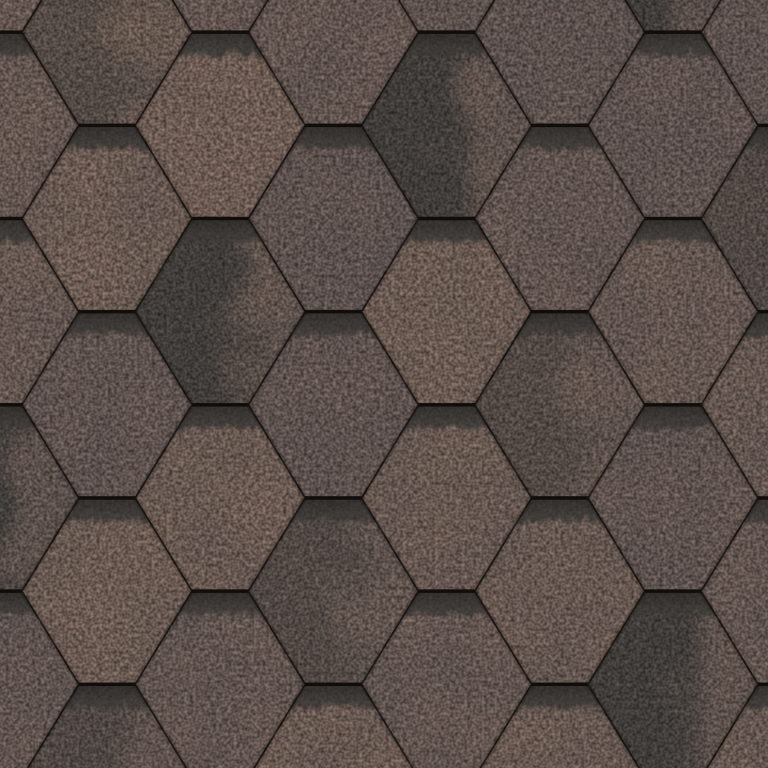
This texture is drawn by a Shadertoy shader. Its source:

```glsl
const vec2 PITCH = vec2(0.1474, 0.1213);      // column step, half row step
const vec2 FIRST_CENTRE = vec2(0.1393, 0.7155);
const float FLAT_HALF = 0.0367;               // half width of the flat top edge

const vec3 BROWN = vec3(0.425, 0.358, 0.322);
const vec3 GREY = vec3(0.358, 0.315, 0.305);
const vec3 CHARCOAL = vec3(0.245, 0.232, 0.222);
const vec3 BAND = vec3(0.215, 0.205, 0.195);
const vec3 GAP = vec3(0.065, 0.050, 0.042);

vec2 hash2(vec2 cell) {
    vec3 q = fract(cell.xyx * vec3(0.1031, 0.1030, 0.0973));
    q += dot(q, q.yzx + 33.33);
    return fract((q.xx + q.yz) * q.zy);
}

float cornerSlope(vec2 cell, vec2 corner, vec2 f) {
    float angle = 6.2832 * hash2(cell + corner).x;
    return dot(vec2(cos(angle), sin(angle)), f - corner);
}

float gradientNoise(vec2 p) {
    vec2 cell = floor(p), f = fract(p);
    vec2 u = f * f * f * (f * (f * 6.0 - 15.0) + 10.0);
    float low = mix(cornerSlope(cell, vec2(0, 0), f), cornerSlope(cell, vec2(1, 0), f), u.x);
    float high = mix(cornerSlope(cell, vec2(0, 1), f), cornerSlope(cell, vec2(1, 1), f), u.x);
    return mix(low, high, u.y);
}

// Signed distances to the slanted sides (x) and the flat edges (y).
vec2 hexEdges(vec2 p, vec2 pitch, float flatHalf) {
    p = abs(p);
    float wide = pitch.x - flatHalf;
    vec2 normal = normalize(vec2(pitch.y, wide - flatHalf));
    return vec2(dot(p - vec2(wide, 0.0), normal), p.y - pitch.y);
}

// Column and half row of the tile that holds p.
vec2 findTile(vec2 p, vec2 pitch, float flatHalf) {
    vec2 best = vec2(0.0);
    float nearest = 1e3;
    for (float k = 0.0; k < 2.0; k++) {
        vec2 id = 2.0 * round((p / pitch - k) * 0.5) + k;
        vec2 edges = hexEdges(p - id * pitch, pitch, flatHalf);
        float d = max(edges.x, edges.y);
        if (d < nearest) {
            nearest = d;
            best = id;
        }
    }
    return best;
}

// Some tiles are darkened, in two strengths.
float patchStrength(vec2 id) {
    float family = mod(-0.5 * (id.x + 3.0 * id.y), 4.0);
    float strong = step(abs(mod(0.5 * (id.x - id.y), 4.0) - 1.0), 0.5);
    return step(abs(family - 1.0), 0.5) * mix(0.5, 0.95, strong);
}

float lineMask(float d, float halfWidth, float soft) {
    return smoothstep(-halfWidth - soft, -halfWidth + soft, d);
}

vec3 tileColour(vec2 p, vec2 local, vec2 id) {
    float tone = hash2(id + 41.0).y;
    float mottle = gradientNoise(p * 13.0);
    vec3 colour = mix(GREY, BROWN, clamp(tone + 0.5 * mottle, 0.0, 1.0));

    // Dark patch fading to the right
    float fade = 1.0 - smoothstep(-0.015, 0.06, local.x + 0.06 * mottle);
    return mix(colour, CHARCOAL, patchStrength(id) * mix(0.2, 1.0, fade));
}

float grain(vec2 p) {
    return 0.50 * gradientNoise(p * 263.0) + 0.28 * gradientNoise(p * 141.0 + 7.3);
}

void mainImage(out vec4 fragColor, in vec2 fragCoord) {
    vec2 p = fragCoord / iResolution.y;
    float pixel = 1.0 / iResolution.y;
    vec2 q = p - FIRST_CENTRE;
    vec2 id = findTile(q, PITCH, FLAT_HALF);
    vec2 local = q - id * PITCH;
    vec2 edges = hexEdges(local, PITCH, FLAT_HALF);
    vec3 colour = tileColour(p, local, id);

    // Shadow band with a ragged lower edge
    float depth = PITCH.y - local.y;
    float ragged = 0.008 * gradientNoise(vec2(p.x * 120.0, p.y * 40.0))
                 + 0.006 * gradientNoise(p * 45.0);
    float band = 1.0 - smoothstep(0.024, 0.036, depth + ragged);
    vec3 bandColour = BAND * mix(0.85, 1.1, smoothstep(0.0, 0.025, depth));
    colour = mix(colour, bandColour, 0.92 * band);

    // Mineral granules
    colour *= 1.0 + grain(p) * mix(1.0, 0.45, band);

    // Soft crease, thin slanted joints, thick flat joints
    colour *= 1.0 - 0.22 * smoothstep(-0.006, 0.0, edges.x);
    float wear = 0.82 + 0.3 * gradientNoise(p * 60.0);
    float slanted = wear * lineMask(edges.x, 0.0011, max(0.0009, 0.7 * pixel));
    float flatJoint = lineMask(edges.y, 0.0023, max(0.0009, 0.7 * pixel));
    colour = mix(colour, GAP, max(slanted, flatJoint));

    fragColor = vec4(colour, 1.0);
}
```
